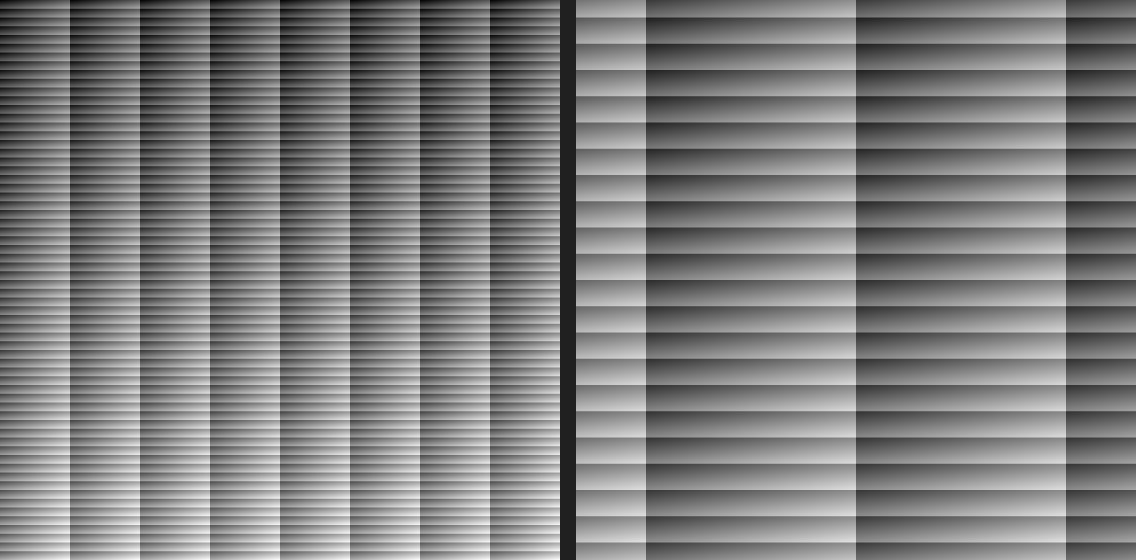
Left, the full canvas; right, a detail of the centre.
Reproduce this pattern procedurally as a Shadertoy shader.

```glsl
// Stacked grey slats in eight columns: the mean of three linear ramps,
// one across each column, one down each slat and one down the whole canvas.
// The repeating ramps are box-filtered analytically for smooth edges.

const float COLUMNS = 8.0;
const float SLATS = 64.0;

// Integral of fract(t), continuous across the wraps.
float sawtoothIntegral(float t) {
    float f = fract(t);
    return 0.5 * (floor(t) + f * f);
}

// Average of fract(t) over a footprint of the given width.
float smoothSawtooth(float t, float width) {
    float halfWidth = 0.5 * width;
    return (sawtoothIntegral(t + halfWidth) - sawtoothIntegral(t - halfWidth)) / width;
}

// Ramp from 0 to 1 repeated count times along a unit axis.
float repeatedRamp(float position, float count, float pixelSize) {
    return smoothSawtooth(position * count, count * pixelSize);
}

void mainImage(out vec4 fragColor, in vec2 fragCoord) {
    vec2 pixelSize = 1.0 / iResolution.xy;
    float across = fragCoord.x * pixelSize.x;
    float down = 1.0 - fragCoord.y * pixelSize.y;

    // Dark left to light right, and dark top to light bottom.
    float columnShade = repeatedRamp(across, COLUMNS, pixelSize.x);
    float slatShade = repeatedRamp(down, SLATS, pixelSize.y);

    // Equal parts of column, slat and canvas-wide gradient.
    float grey = (columnShade + slatShade + down) / 3.0;
    fragColor = vec4(vec3(grey), 1.0);
}
```
